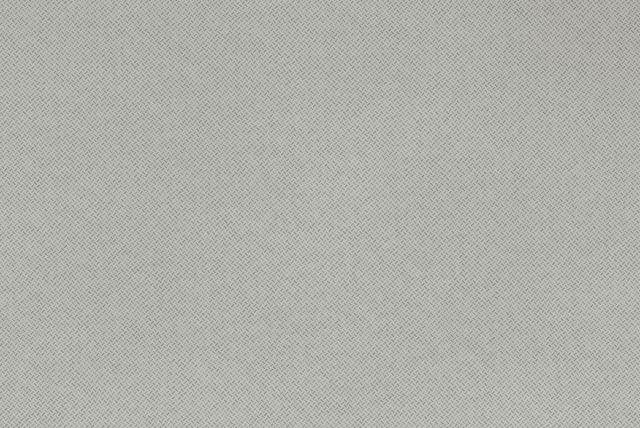
Give the GLSL for this texture, as a WebGL 2 fragment shader.

```glsl
#version 300 es
precision highp float;
// Fine grey woven cloth: interlocking dark dashes in rows that slant left and right in turn.

uniform vec2 u_resolution;
out vec4 fragColor;

float hash(vec2 p) {
    return fract(sin(dot(p, vec2(127.1, 311.7))) * 43758.5453);
}

float noise(vec2 p) {
    vec2 i = floor(p), f = fract(p);
    f = f * f * (3.0 - 2.0 * f);
    return mix(mix(hash(i), hash(i + vec2(1, 0)), f.x),
               mix(hash(i + vec2(0, 1)), hash(i + vec2(1, 1)), f.x), f.y);
}

float fbm(vec2 p) {
    float sum = 0.0, amp = 0.5;
    for (int i = 0; i < 4; i++) {
        sum += amp * noise(p);
        p = p * 2.03 + 17.3;
        amp *= 0.5;
    }
    return sum;
}

// Depth of the gap between threads; q counts repeats across and up
float weaveGap(vec2 q) {
    // Diagonal lattice: each dash points at the middle of its neighbour
    vec2 d = vec2(q.x + q.y, q.y - q.x);
    vec2 cell = floor(d), f = fract(d) - 0.5;
    if (mod(cell.x + cell.y, 2.0) > 0.5) f = f.yx;
    float halfLength = 0.30 + 0.12 * hash(cell + 5.0);
    float dist = length(vec2(max(abs(f.x) - halfLength, 0.0), f.y)) - 0.15;
    return (1.0 - smoothstep(-0.1, 0.1, dist)) * mix(0.7, 1.3, hash(cell));
}

// Cloth colour; p spans 0 to 1 across the width
vec3 cloth(vec2 p) {
    // Threads drift slightly from a perfect grid
    vec2 drift = vec2(noise(p * 24.0), noise(p * 24.0 + 40.0)) - 0.5;
    vec2 q = p * 118.0 + drift * 0.4;
    vec3 thread = vec3(0.739, 0.744, 0.719);
    vec3 gap = vec3(0.577, 0.582, 0.560);
    vec3 color = mix(thread, gap, weaveGap(q));
    return color + 0.04 * (noise(q * 2.6) - 0.5);
}

void main() {
    // Average 4 x 4 samples to keep the fine weave smooth
    vec3 color = vec3(0.0);
    for (int i = 0; i < 16; i++) {
        vec2 offset = (vec2(i % 4, i / 4) + 0.5) / 4.0 - 0.5;
        color += cloth((gl_FragCoord.xy + offset) / u_resolution.x) / 16.0;
    }

    // Soft mottling, paler toward the bottom and duller at the upper right
    vec2 p = gl_FragCoord.xy / u_resolution.x;
    vec2 uv = gl_FragCoord.xy / u_resolution;
    color += 0.032 * (fbm(p * vec2(4.0, 6.0) + 3.0) - 0.47);
    color += 0.016 * (0.5 - uv.y);
    color -= vec3(0.024, 0.030, 0.033) * smoothstep(0.5, 0.0, distance(uv, vec2(1.0)));
    fragColor = vec4(color, 1.0);
}
```
